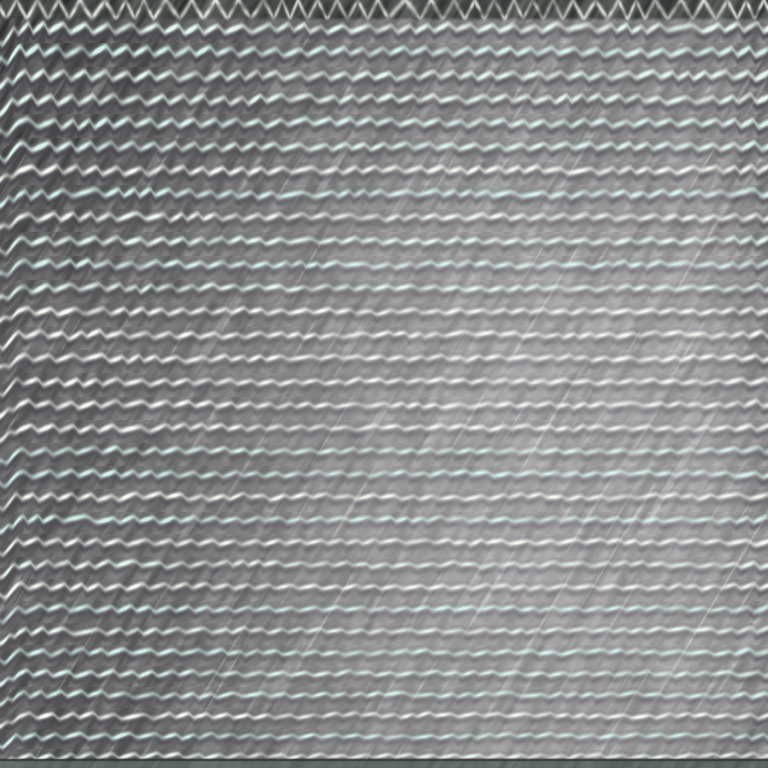
Give the GLSL for this texture, as a three.js fragment shader.

```glsl
// Brushed silver fabric: 33 ridged rows of slanted glints, with a mesh hem on top.
varying vec2 vUv;

const float TAU = 6.2831853;
const float LAST_ROW = 32.0;      // rows are numbered 0 to 32, downwards
const float FIRST_DEPTH = 0.0365; // depth of row 0 below the top edge
const float ROW_STEP = 0.0308;
const float ROW_SQUEEZE = 0.0375; // rows crowd together near the bottom
const float BEADS = 36.0;         // glints across
const float SLANT = 0.6;          // sideways run of the streaks per unit of rise
const float HEM_DEPTH = 0.025;
const float STRIP_HEIGHT = 0.0105;

const vec3 SHADOW = vec3(0.25, 0.24, 0.27);
const vec3 GLINT_WARM = vec3(0.97, 0.97, 0.95);
const vec3 GLINT_COOL = vec3(0.83, 0.95, 0.92);
const vec3 HEM_DARK = vec3(0.27, 0.29, 0.28);
const vec3 HEM_LIGHT = vec3(0.82, 0.85, 0.81);
const vec3 STRIP = vec3(0.37, 0.41, 0.39);

float hash(vec2 p) {
  vec3 q = fract(vec3(p.xyx) * 0.1031);
  q += dot(q, q.yzx + 33.33);
  return fract((q.x + q.y) * q.z);
}

float noise(vec2 p) {
  vec2 i = floor(p);
  vec2 f = fract(p);
  f = f * f * (3.0 - 2.0 * f);
  return mix(mix(hash(i), hash(i + vec2(1.0, 0.0)), f.x),
             mix(hash(i + vec2(0.0, 1.0)), hash(i + 1.0), f.x), f.y);
}

float bell(float d, float width) {
  float k = d / width;
  return exp(-k * k);
}

// Continuous row number at a depth below the top edge.
float rowAt(float depth) {
  float n = (depth - FIRST_DEPTH) / ROW_STEP;
  for (int i = 0; i < 4; i++) {
    float squeeze = pow(clamp(n / LAST_ROW, 0.0, 1.1), 4.0);
    n = (depth - FIRST_DEPTH + ROW_SQUEEZE * squeeze) / ROW_STEP;
  }
  return n;
}

// Fine diagonal grain, centred on zero.
float grain(vec2 p) {
  vec2 q = vec2(p.x - SLANT * p.y, p.y + SLANT * p.x) + 3.0;
  return 0.6 * noise(q * vec2(95.0, 17.0)) + 0.4 * noise(q * vec2(190.0, 38.0)) - 0.5;
}

// Broad light: dark at the left, brightest right of the middle.
vec3 sheen(vec2 p) {
  float light = mix(0.41, 0.65, smoothstep(-0.05, 0.72, p.x));
  light -= 0.09 * smoothstep(0.55, 1.0, p.y) + 0.06 * smoothstep(0.88, 1.0, p.x);
  light -= 0.04 * (1.0 - smoothstep(0.0, 0.25, p.y));
  return light * vec3(1.0, 0.992, 1.0);
}

vec3 fabric(vec2 p) {
  float relief = 0.48 + 0.34 * (1.0 - smoothstep(0.0, 0.5, p.x))
               + 0.36 * smoothstep(0.55, 1.0, p.y) + 0.25 * smoothstep(0.93, 1.0, p.x);

  // Row cell; the lines droop at the left edge.
  float n = rowAt(1.0 - p.y) - 0.5 * (1.0 - smoothstep(0.0, 0.027, p.x));
  float row = clamp(floor(n + 0.35), 0.0, LAST_ROW);
  float v = n - row;
  float rowHash = hash(vec2(row, 7.0));

  // Uneven spacing of the glints, and the skewed wave they follow.
  float u = p.x * BEADS + rowHash + 0.9 * noise(vec2(p.x * 14.0, row * 7.3));
  float a = TAU * u;
  float rise = mix(0.04, 0.19, clamp(relief - 0.35, 0.0, 1.0));
  float wobble = 0.14 * (noise(vec2(u * 0.8, row * 3.7 + 11.0)) - 0.5);
  float d = v + rise * sin(a - 0.5 * sin(a)) + wobble;

  // Slanted folds and grain between the ridges.
  vec3 col = sheen(p);
  float fold = cos(a + TAU * SLANT * ROW_STEP * BEADS * v);
  col += 0.055 * relief * fold + 0.20 * grain(p) * (0.6 + 0.5 * relief);
  float scratch = noise(vec2(p.x - SLANT * p.y + 2.0, p.y + 2.0) * vec2(130.0, 9.0));
  col += 0.10 * smoothstep(0.78, 0.95, scratch);

  // Shadow below each ridge and a faint one above it.
  float shade = 0.75 * bell(d - 0.25, 0.16) + 0.30 * bell(d + 0.20, 0.08);
  col = mix(col, SHADOW, clamp(shade * relief * (0.75 + 0.25 * fold), 0.0, 1.0));

  // Bright ridge, strongest in the middle of each glint.
  float wear = noise(vec2(u * 1.3, row * 5.1 + 3.0));
  float bead = mix(0.42, 1.0, 0.5 + 0.5 * cos(a));
  float width = mix(0.085, 0.145, clamp(relief - 0.35, 0.0, 1.0));
  float glint = bell(d, width) * bead * (0.7 + 0.6 * wear) * (0.72 + 0.4 * relief);
  vec3 tint = mix(GLINT_WARM, GLINT_COOL, smoothstep(0.35, 0.75, rowHash));
  return mix(col, tint, clamp(glint, 0.0, 1.0));
}

// Zigzag mesh along the top edge.
vec3 hem(vec2 p) {
  float t = (1.0 - p.y) / HEM_DEPTH;
  float u = p.x * BEADS + 0.8 * noise(vec2(p.x * 20.0, 2.0));
  float zigzag = abs(fract(u) - 0.5) * 2.0;
  float thread = bell(zigzag - t, 0.22) * (0.35 + 0.8 * noise(vec2(u * 2.0, t * 3.0)));
  return mix(HEM_DARK, HEM_LIGHT, clamp(thread, 0.0, 1.0)) + 0.25 * grain(p);
}

void main() {
  vec3 col = fabric(vUv);
  col = mix(col, hem(vUv), smoothstep(-0.004, 0.004, vUv.y - 1.0 + HEM_DEPTH));

  // Plain strip along the bottom, with a dark seam.
  vec3 strip = STRIP + 0.12 * grain(vUv);
  col = mix(strip, col, smoothstep(-0.001, 0.001, vUv.y - STRIP_HEIGHT));
  col = mix(col, SHADOW * 0.7, 0.85 * bell(vUv.y - STRIP_HEIGHT, 0.0016));
  gl_FragColor = vec4(clamp(col, 0.0, 1.0), 1.0);
}
```
